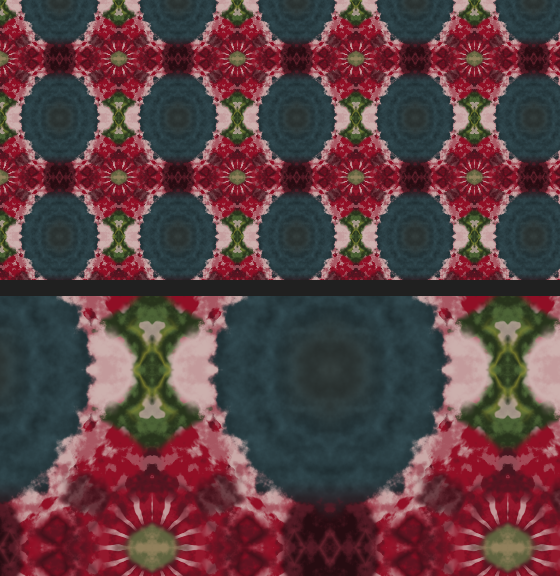
Top, the full canvas; bottom, a detail of the centre.
Reproduce this pattern procedurally as a Shadertoy shader.

```glsl
#define TILE 0.4234
#define ORIGIN vec2(0.001, 0.367)
#define SOFT 0.014
#define TEAL vec3(0.16, 0.235, 0.255)
#define CRIMSON vec3(0.56, 0.06, 0.145)
#define MAROON vec3(0.27, 0.085, 0.12)
#define PINK vec3(0.66, 0.36, 0.40)
#define PALE vec3(0.80, 0.69, 0.68)
#define GREEN vec3(0.24, 0.31, 0.17)
#define YELLOW vec3(0.58, 0.57, 0.20)
#define TAN vec3(0.57, 0.50, 0.36)

float hash(vec2 p) {
    return fract(sin(dot(p, vec2(127.1, 311.7))) * 43758.545);
}

float noise(vec2 p) {
    vec2 i = floor(p), f = fract(p);
    f = f * f * (3.0 - 2.0 * f);
    return mix(mix(hash(i), hash(i + vec2(1, 0)), f.x),
               mix(hash(i + vec2(0, 1)), hash(i + vec2(1, 1)), f.x), f.y);
}

float fbm(vec2 p) {
    float sum = 0.0, amp = 0.533;
    for (int i = 0; i < 4; i++) {
        sum += amp * noise(p);
        p = mat2(1.6, 1.2, -1.2, 1.6) * p + 3.7;
        amp *= 0.5;
    }
    return sum;
}

float ellipse(vec2 p, vec2 radius) {
    return (length(p / radius) - 1.0) * min(radius.x, radius.y);
}

float fill(float d) {
    return 1.0 - smoothstep(-SOFT, SOFT, d);
}

float ring(float d, float width) {
    return fill(abs(d) - width);
}

// q: quarter tile, rosette at (0,0), oval at (.5,.5), leaf at (0,.5), knot at (.5,0)
vec3 kaleidoscope(vec2 q) {
    float coarse = fbm(q * 13.0);
    float fine = fbm(q * 36.0 + 7.0);
    vec2 w = q + 0.07 * (vec2(coarse, fbm(q * 13.0 + 19.0)) - 0.5);
    float grain = smoothstep(0.3, 0.7, fine);

    // Crimson ground with pink flecks
    vec3 col = mix(MAROON, CRIMSON, smoothstep(0.25, 0.5, coarse + 0.3 * (fine - 0.5)));
    col = mix(col, PINK, 0.75 * smoothstep(0.56, 0.7, fine));

    // Feathered pale fringe round the oval
    float oval = ellipse(w - 0.5, vec2(0.322, 0.39));
    float streak = fbm(mat2(0.7, 0.7, -0.7, 0.7) * q * vec2(18.0, 30.0));
    float reach = 0.035 + 0.04 * smoothstep(0.45, 0.25, q.y) + 0.22 * (streak - 0.5);
    float fringe = fill(oval - reach) * (1.0 - smoothstep(0.33, 0.43, q.x));
    col = mix(col, mix(PINK, PALE, grain), 0.92 * fringe);

    // Dark mottled petals on the diagonals
    float petal = fill(ellipse(w - vec2(0.19, 0.15), vec2(0.07, 0.05)));
    col = mix(col, mix(MAROON * 0.8, PINK * 0.7, grain * 0.6), 0.85 * petal);

    // Rosette with pale rays
    float r = length(w);
    float angle = atan(q.y + 1e-4, q.x + 1e-4);
    float rosette = fill(r - 0.175 - 0.015 * cos(angle * 12.0));
    col = mix(col, mix(CRIMSON, MAROON, 0.7 * (1.0 - grain)), 0.85 * rosette);
    float ray = smoothstep(0.35, 0.85, cos(angle * 16.0 + 5.0 * (coarse - 0.5)));
    ray *= smoothstep(0.05, 0.08, r) * (1.0 - smoothstep(0.11, 0.17, r));
    col = mix(col, mix(PINK, PALE, grain), 0.85 * ray);
    col = mix(col, MAROON, 0.6 * ring(r - 0.19, 0.006));
    float heart = ellipse(w, vec2(0.085, 0.045));
    col = mix(col, MAROON, 0.7 * ring(heart, 0.008));
    col = mix(col, mix(GREEN, TAN, 0.4 + 0.6 * grain), fill(heart));

    // Buds on the horizontal axis
    float bud = ellipse(w - vec2(0.27, 0.035), vec2(0.07, 0.05));
    col = mix(col, mix(MAROON, CRIMSON, 0.35 + 0.65 * grain), fill(bud));
    col = mix(col, MAROON * 0.65, 0.8 * ring(bud + 0.018, 0.004));
    col = mix(col, PINK, 0.7 * ring(bud, 0.004) * grain);

    // Dark knot with a chain of lozenges
    float knot = fill(ellipse(w - vec2(0.5, 0.0), vec2(0.14, 0.15)));
    col = mix(col, mix(MAROON * 0.55, MAROON * 1.2, grain), knot);
    float lozenge = abs(fract(q.x * 10.0 + 0.5) - 0.5) * 0.1 + q.y * 0.6 - 0.028;
    float chain = ring(lozenge, 0.003) * smoothstep(0.3, 0.36, q.x);
    col = mix(col, mix(CRIMSON, PINK, 0.5), 0.6 * chain);

    // Leaf, yellow veins and pale lobes
    vec2 l = w - vec2(0.0, 0.5);
    float leaf = max(abs(l.x) - 0.115 + 0.15 * (fine - 0.5), ellipse(l, vec2(0.17, 0.215)));
    vec3 leafColor = mix(GREEN * 0.65, GREEN * 1.25, grain);
    float vein = ring(l.x - 0.035 - 0.02 * cos(l.y * 50.0), 0.006);
    leafColor = mix(leafColor, YELLOW, 0.8 * vein * (1.0 - smoothstep(0.08, 0.17, abs(l.y))));
    leafColor = mix(leafColor, PALE, 0.7 * smoothstep(0.6, 0.7, coarse));
    col = mix(col, leafColor, fill(leaf));
    float lobe = ellipse(l - vec2(0.115, 0.0), vec2(0.053, 0.105));
    col = mix(col, mix(PALE, PINK, 0.25 * (1.0 - grain)), fill(lobe));

    // Teal oval with faint inner rings
    float depth = length((w - 0.5) / vec2(0.322, 0.39));
    vec3 teal = TEAL * (0.72 + 0.56 * fine);
    teal = mix(teal, vec3(0.20, 0.21, 0.19), 0.6 * (1.0 - smoothstep(0.1, 0.55, depth)));
    teal *= 1.0 + 0.1 * cos(depth * 22.0) * (1.0 - depth * 0.6);
    teal = mix(teal, MAROON * 0.7, 0.7 * smoothstep(0.2, 0.1, q.y));
    return mix(col, teal, fill(oval + 0.06 * (fine - 0.5)));
}

void mainImage(out vec4 fragColor, in vec2 fragCoord) {
    vec2 p = (fragCoord / iResolution.y - ORIGIN) / TILE;
    vec2 q = abs(fract(p + 0.5) - 0.5);
    fragColor = vec4(clamp(kaleidoscope(q), 0.0, 1.0), 1.0);
}
```
